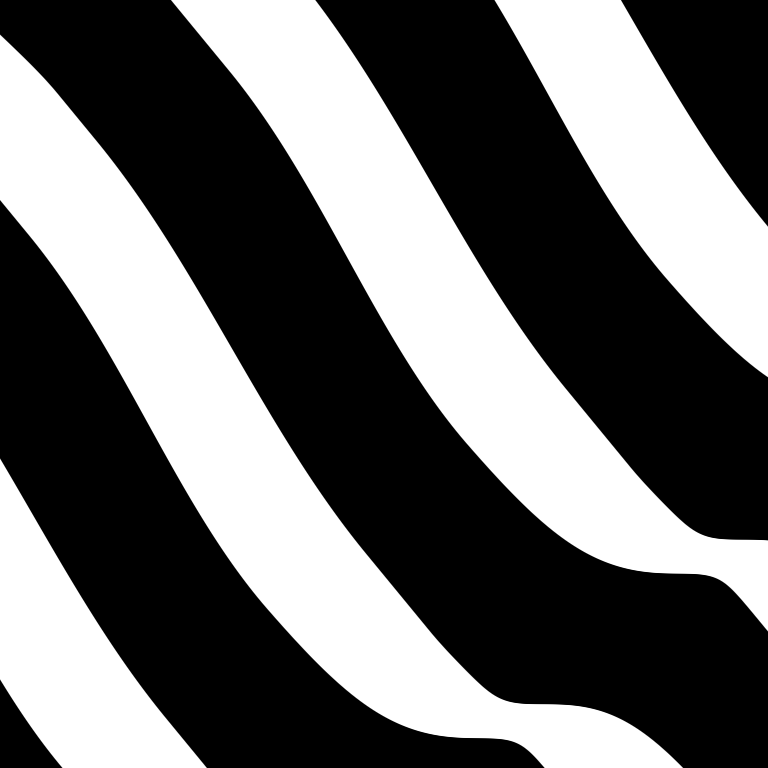
Give the GLSL for this pattern, as a WebGL 2 fragment shader.

```glsl
#version 300 es
precision highp float;

uniform vec2 u_resolution;
out vec4 fragColor;

// Zero on the left, a unit slope on the right, rounded over a given width
float softRamp(float x, float width) {
    return max(x, 0.0) + width * log(1.0 + exp(-abs(x) / width));
}

// Lower edge of a band: slow sag, then a growing rise into a sharp shoulder
float lowerEdge(float s) {
    float sag = -0.1654 - 0.0716 * smoothstep(0.26, 0.833, s);
    float rise = exp(-softRamp(1.1615 - s, 0.013) / 0.078);
    return sag + 0.1497 * rise;
}

// Upper edge of a band: slow sag, then a sharp rise that levels out
float upperEdge(float s) {
    float sag = -0.0195 - 0.0703 * smoothstep(0.221, 0.859, s);
    float startDip = 0.0156 * (1.0 - smoothstep(-0.052, 0.143, s));
    float lift = 0.0065 * smoothstep(0.99, 1.12, s);
    float rise = 1.0 - exp(-softRamp(s - 1.135, 0.0156) / 0.0625);
    return sag - startDip + lift + 0.1406 * rise;
}

void main() {
    vec2 uv = gl_FragCoord.xy / u_resolution;
    vec2 p = vec2(uv.x, 1.0 - uv.y);

    // Axes along and across the diagonal bands
    float along = dot(p, vec2(0.635, 0.772));
    float across = dot(p, vec2(0.772, -0.635));

    // Repeat the band across the diagonal
    float period = 0.3372;
    float low = lowerEdge(along);
    float high = upperEdge(along);
    float offset = across - 0.5 * (low + high);
    float fromCentre = abs(mod(offset + 0.5 * period, period) - 0.5 * period);
    float edge = fromCentre - 0.5 * (high - low);

    // Smooth edge between the white band and the black ground
    float blur = max(fwidth(edge), 1e-5);
    float band = 1.0 - smoothstep(-0.5 * blur, 0.5 * blur, edge);
    fragColor = vec4(mix(vec3(0.0), vec3(1.0), band), 1.0);
}
```
